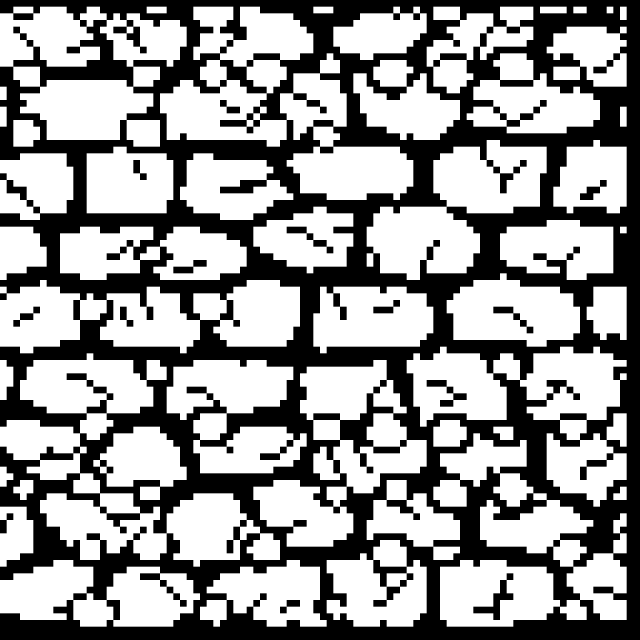
Write a Shadertoy shader that draws this texture.

```glsl
// A dry stone wall in two-tone blocky pixels: white rounded stones, black mortar.
// Stones are a flattened Voronoi diagram on a jittered brick layout; pebbles fill
// the wide joints, thin cracks mark the faces, and blocks are box filtered.

#define BLOCKS 96.0               // blocks across the canvas
#define PITCH vec2(17.5, 10.4)    // stone spacing, in blocks
#define JITTER vec2(0.62, 0.42)   // site scatter, share of the pitch
#define FLATTEN 1.9               // higher gives more level beds
#define JOINT 1.1                 // half width of the mortar
#define ROUNDING 2.2              // corner rounding of the stones
#define ROUGHNESS 1.3             // raggedness of the outlines
#define PEBBLE_PITCH 9.0          // spacing of pebble candidates
#define CRACK_CHANCE 0.78

vec2 hash2(vec2 p) {
    vec3 q = fract(vec3(p.xyx + 61.0) * vec3(0.1031, 0.1030, 0.0973));
    q += dot(q, q.yzx + 33.33);
    return fract((q.xx + q.yz) * q.zy);
}

float valueNoise(vec2 p) {
    vec2 i = floor(p), f = fract(p);
    f = f * f * (3.0 - 2.0 * f);
    float low = mix(hash2(i).x, hash2(i + vec2(1, 0)).x, f.x);
    float high = mix(hash2(i + vec2(0, 1)).x, hash2(i + vec2(1, 1)).x, f.x);
    return mix(low, high, f.y);
}

float smoothMin(float a, float b, float k) {
    float h = max(k - abs(a - b), 0.0) / k;
    return min(a, b) - h * h * k * 0.25;
}

// Centre of a stone; every other course is shifted by half a stone
vec2 stoneSite(vec2 id) {
    vec2 brick = id + vec2(0.25 + 0.5 * mod(id.y, 2.0), 0.5);
    return (brick + (hash2(id) - 0.5) * JITTER) * PITCH + vec2(0.0, 1.5);
}

// Rounded distance to the middle of the joint; also gives the stone's id
float jointDistance(vec2 p, out vec2 stoneId) {
    vec2 stretch = vec2(1.0, FLATTEN);
    vec2 base = floor((p - vec2(0.0, 1.5)) / PITCH);
    float nearest = 1e9;
    stoneId = base;
    for (int y = -1; y <= 1; y++)
    for (int x = -2; x <= 2; x++) {
        vec2 id = base + vec2(x, y);
        vec2 d = (stoneSite(id) - p) * stretch;
        if (dot(d, d) < nearest) { nearest = dot(d, d); stoneId = id; }
    }
    vec2 home = stoneSite(stoneId);
    float edge = 20.0;
    for (int y = -1; y <= 1; y++)
    for (int x = -2; x <= 2; x++) {
        if (x == 0 && y == 0) continue;
        vec2 other = stoneSite(stoneId + vec2(x, y));
        vec2 normal = normalize((other - home) * stretch * stretch);
        edge = smoothMin(edge, dot(0.5 * (home + other) - p, normal), ROUNDING);
    }
    return edge;
}

// One block thick line with a kink, placed at random on a stone face
bool isCrack(vec2 d, vec2 seed) {
    vec2 place = hash2(seed), shape = hash2(seed + 7.3), kind = hash2(seed + 19.7);
    d -= (place - 0.5) * vec2(11.0, 5.0);
    if (shape.x > 0.65) d = d.yx;
    float reach = mix(1.5, 4.0, shape.y);
    float slope = mix(0.45, 1.0, kind.x) * (place.x > place.y ? 1.0 : -1.0);
    float offset = d.y - slope * max(d.x, -1.0);
    return kind.y < CRACK_CHANCE && abs(offset) <= 0.5 && abs(d.x) < reach;
}

// Tone of one block: 1 for stone, 0 for mortar
float blockTone(vec2 block) {
    vec2 p = block + 0.5;
    if (p.x > BLOCKS - 2.0 || p.y < 2.0 || p.y > BLOCKS - 1.0) return 0.0;
    float ragged = (valueNoise(p / 2.3) - 0.5) * ROUGHNESS;

    // Pebbles, kept only where their centre falls in a joint
    vec2 cell = floor(p / PEBBLE_PITCH);
    vec2 scatter = hash2(cell + 131.0) - 0.5;
    vec2 centre = (cell + 0.5) * PEBBLE_PITCH + scatter * 1.8;
    float radius = mix(1.3, 2.6, hash2(cell + 211.0).x);
    float pebble = length((p - centre) * vec2(0.9, 1.1)) + ragged * 0.6 - radius;
    vec2 stoneId;
    if (pebble < 1.1 && jointDistance(centre, stoneId) < 1.0)
        return pebble < 0.0 ? 1.0 : 0.0;

    // Stones and their cracks
    float edge = jointDistance(p, stoneId);
    if (edge + ragged < JOINT) return 0.0;
    vec2 local = p - stoneSite(stoneId);
    bool cracked = isCrack(local, stoneId + 37.0) || isCrack(local, stoneId + 83.0);
    return cracked ? 0.0 : 1.0;
}

void mainImage(out vec4 fragColor, in vec2 fragCoord) {
    // Average the blocks under the pixel by the area they cover
    float footprint = BLOCKS / iResolution.y;
    vec2 p = fragCoord * footprint;
    vec2 lo = floor(p - 0.5 * footprint), hi = floor(p + 0.5 * footprint);
    vec2 cover = clamp((p + 0.5 * footprint - hi) / footprint, 0.0, 1.0);
    float below = mix(blockTone(lo), blockTone(vec2(hi.x, lo.y)), cover.x);
    float above = mix(blockTone(vec2(lo.x, hi.y)), blockTone(hi), cover.x);
    fragColor = vec4(vec3(mix(below, above, cover.y)), 1.0);
}
```
